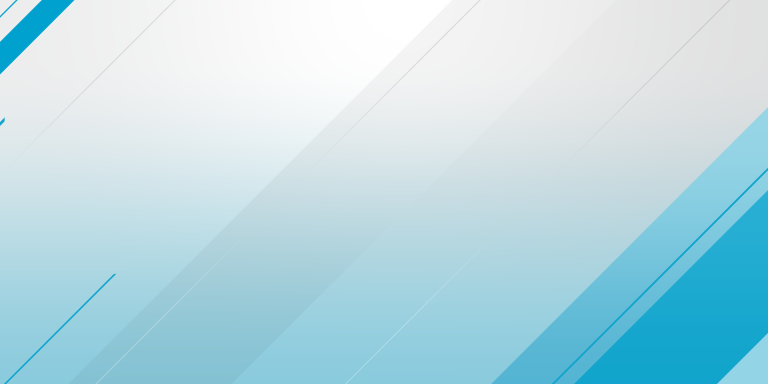
Reproduce this background procedurally as a Shadertoy shader.

```glsl
const vec3 WHITE = vec3(1.0);
const vec3 PAPER = vec3(0.928, 0.930, 0.932);
const vec3 MIST = vec3(0.525, 0.790, 0.862);
const vec3 CYAN = vec3(0.070, 0.645, 0.800);
const vec3 DEEP_CYAN = vec3(0.0, 0.630, 0.810);
const vec3 PALE_CYAN = vec3(0.590, 0.835, 0.900);
const vec3 PANEL_LOW = vec3(0.325, 0.705, 0.825);

// Smooth step up where value passes the limit
float edge(float value, float limit, float soft) {
    return smoothstep(limit - 0.5 * soft, limit + 0.5 * soft, value);
}

float band(float value, float low, float high, float soft) {
    return edge(value, low, soft) * (1.0 - edge(value, high, soft));
}

float stroke(float value, float center, float width, float soft) {
    return band(value, center - 0.5 * width, center + 0.5 * width, soft);
}

// Paper with a glow at the top, sinking into blue mist
vec3 backdrop(vec2 p, float depth) {
    float glow = 1.0 - smoothstep(0.0, 1.05, distance(p, vec2(1.05, 1.0)));
    vec3 paper = mix(PAPER, WHITE, glow);
    return mix(paper, MIST, smoothstep(0.15, 1.1, depth));
}

// Broad translucent diagonal shadows
float shade(float diagonal, float depth, float soft) {
    float middle = 0.042 * band(diagonal, 1.178, 1.603, soft);
    float right = 0.055 * (1.0 - smoothstep(0.4, 0.9, depth));
    return 1.0 - middle - right * edge(diagonal, 1.603, soft);
}

// Hairline that is grey at the top and light at the bottom
vec3 hairline(vec3 color, float diagonal, float center, float depth, float soft) {
    float line = stroke(diagonal, center, 0.004, soft);
    float dark = 0.11 * (1.0 - smoothstep(0.1, 0.5, depth));
    float light = 0.24 * smoothstep(0.56, 0.85, depth);
    color *= 1.0 - dark * line;
    return mix(color, WHITE, light * line);
}

void mainImage(out vec4 fragColor, in vec2 fragCoord) {
    vec2 p = fragCoord / iResolution.y;
    float depth = 1.0 - p.y;
    float diagonal = p.x + depth;
    float pixel = 1.0 / iResolution.y;
    float soft = 1.8 * pixel;

    vec3 color = backdrop(p, depth) * shade(diagonal, depth, soft);

    // Evenly spaced hairlines
    for (int i = 0; i < 3; i++) {
        float center = 0.456 + 0.722 * float(i) + 0.072 * float(i % 2);
        color = hairline(color, diagonal, center, depth, soft);
    }

    // Lower right panels
    vec3 panel = mix(PALE_CYAN, PANEL_LOW, smoothstep(0.3, 1.05, depth));
    color = mix(color, panel, edge(diagonal, 2.279, soft));
    color = mix(color, CYAN, stroke(diagonal, 2.440, 0.007, soft));
    vec3 solid = mix(vec3(0.16, 0.685, 0.83), CYAN, smoothstep(0.5, 1.0, depth));
    color = mix(color, solid, edge(diagonal, 2.495, soft));
    color = mix(color, vec3(0.575, 0.83, 0.9), edge(diagonal, 2.867, soft));

    // Upper left stripes
    color = mix(color, DEEP_CYAN, band(diagonal, 0.109, 0.194, soft));
    color = mix(color, CYAN, stroke(diagonal, 0.044, 0.005, soft));

    // Short accents on the left
    float tick = stroke(diagonal, 0.323, 0.010, soft) * (1.0 - edge(p.x, 0.012, pixel));
    float accent = stroke(diagonal, 1.013, 0.006, soft) * edge(depth, 0.713, pixel);
    color = mix(color, CYAN, max(tick, accent));

    fragColor = vec4(color, 1.0);
}
```
